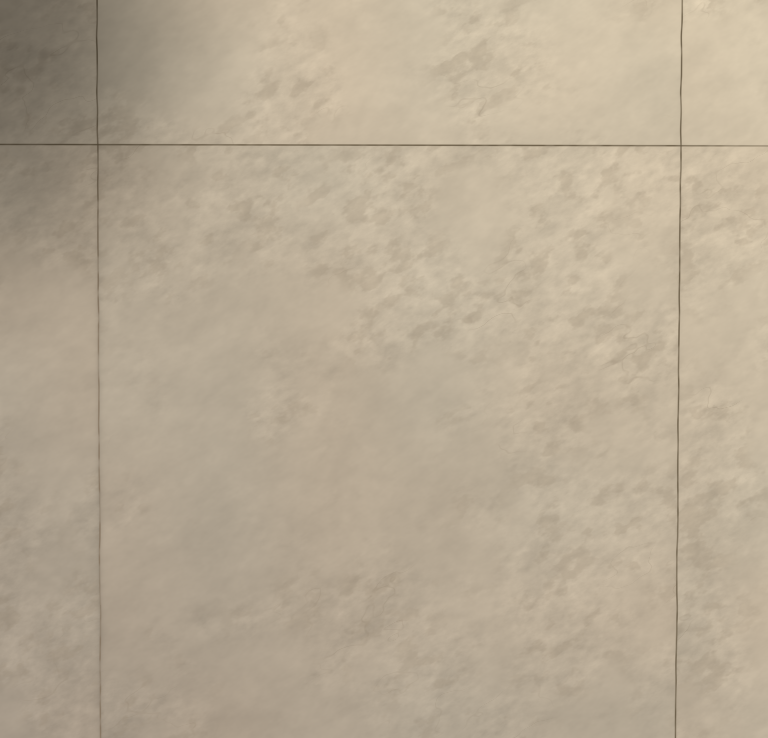
A WebGL 1 fragment shader for this texture:

```glsl
precision highp float;
// Large beige stone tiles with thin worn joints, soft mottling and a shadowed upper left corner.

uniform vec2 u_resolution;

const vec3 STONE_DIM = vec3(0.622, 0.574, 0.515);
const vec3 STONE_LIT = vec3(0.845, 0.785, 0.678);
const vec3 STAIN = vec3(0.53, 0.47, 0.39);
const vec3 JOINT = vec3(0.38, 0.33, 0.25);
const vec3 WORN_JOINT = vec3(0.50, 0.43, 0.35);
const vec2 FIRST_JOINT = vec2(0.126, 0.8035);  // left joint at the top, joint height
const float TILE_WIDTH = 0.762;                // joint spacing at the top edge
const float TILE_HEIGHT = 0.815;
const float LEFT_LEAN = 0.0055;                // drift of the left joint, top to bottom
const float TAPER = 0.0135;                    // narrowing of a tile, top to bottom
const float JOINT_HALF_WIDTH = 0.0006;
const vec2 SHADOW_SIZE = vec2(0.37, 0.54);
const float SHADOW_DEPTH = 0.43;
const float CLOUD = 0.08;                      // strength of broad, middle and fine mottling
const float MOTTLE = 0.10;
const float GRIT = 0.10;

float hash(vec2 p) {
  vec3 q = fract(vec3(p.xyx) * 0.1031);
  q += dot(q, q.yzx + 33.33);
  return fract((q.x + q.y) * q.z);
}

float noise(vec2 p) {
  vec2 i = floor(p);
  vec2 f = fract(p);
  f = f * f * (3.0 - 2.0 * f);
  return mix(mix(hash(i), hash(i + vec2(1.0, 0.0)), f.x),
             mix(hash(i + vec2(0.0, 1.0)), hash(i + 1.0), f.x), f.y);
}

float fbm(vec2 p) {
  float sum = 0.0;
  float amp = 0.5;
  for (int i = 0; i < 4; i++) {
    sum += amp * noise(p);
    p = mat2(1.6, 1.2, -1.2, 1.6) * p + 17.3;
    amp *= 0.55;
  }
  return sum;
}

// Coverage of a joint at a signed distance, softened by about a pixel
float jointLine(float dist) {
  float aa = 1.0 / u_resolution.x;
  return 1.0 - smoothstep(JOINT_HALF_WIDTH - 0.5 * aa, JOINT_HALF_WIDTH + aa, abs(dist));
}

// Signed distance to the nearest joint, in tile units
float toJoint(float t) {
  return fract(t + 0.5) - 0.5;
}

// Soft stone mottling with a slight rising diagonal grain
vec3 stone(vec2 p, vec3 base) {
  vec2 grain = mat2(0.88, -0.47, 0.47, 0.88) * p * vec2(1.0, 1.3);
  float warp = fbm(p * 6.0 + 4.0);
  float cloud = fbm(grain * 6.0 + warp) - 0.49;
  float mottle = fbm(grain * vec2(24.0, 28.0) + warp) - 0.49;
  float grit = fbm(grain * vec2(75.0, 100.0)) - 0.49;
  float patchy = smoothstep(0.38, 0.62, fbm(p * 8.0 + 31.0));
  vec3 col = base * (1.0 + CLOUD * cloud + MOTTLE * mottle * (0.7 + 0.4 * patchy)
                         + GRIT * grit * (0.4 + 0.8 * patchy));

  // Warm and rosy drifts
  float tint = noise(p * 7.0 + 9.0) - 0.5;
  col += tint * vec3(0.009, -0.003, -0.008);

  // Small stains and broken hairline veins in the rougher patches
  float stain = smoothstep(0.52, 0.72, fbm(grain * vec2(38.0, 46.0) + 50.0));
  float ridge = abs(fbm(grain * vec2(9.0, 14.0) + 70.0) - 0.5);
  float vein = (1.0 - smoothstep(0.0, 0.014, ridge)) * smoothstep(0.5, 0.75, noise(p * 11.0 + 3.0));
  return mix(col, STAIN, patchy * (0.17 * stain + 0.13 * vein));
}

void main() {
  vec2 uv = gl_FragCoord.xy / u_resolution;
  vec2 p = gl_FragCoord.xy / u_resolution.x;
  float heightRatio = u_resolution.y / u_resolution.x;
  float drop = 1.0 - uv.y;

  // Tile grid with a slight taper and hand-laid wobble
  float pitch = TILE_WIDTH - TAPER * drop;
  float wobble = (noise(vec2(uv.y * 40.0, 2.0)) - 0.5) * 0.0014;
  float column = (uv.x - FIRST_JOINT.x - LEFT_LEAN * drop + wobble) / pitch;
  float row = (uv.y - FIRST_JOINT.y + 0.002 * (uv.x - 0.4)) / TILE_HEIGHT;
  vec2 tile = floor(vec2(column, row));

  // Light falls off from the upper right
  float light = clamp(0.07 + 0.40 * uv.x + 0.50 * uv.y, 0.0, 1.0);
  vec3 col = mix(STONE_DIM, STONE_LIT, light);
  col *= 1.0 + 0.015 * (hash(tile + 7.0) - 0.5);
  col = stone(p + tile * vec2(3.7, 5.3) + 20.0, col);

  // Joints: firm across, thin on the right, pale and crumbling down the left
  float dx = toJoint(column) * pitch;
  float dy = toJoint(row) * TILE_HEIGHT * heightRatio;
  float worn = (1.0 - step(0.5, uv.x)) * smoothstep(0.05, 0.5, drop);
  float wear = smoothstep(0.1, 0.8, noise(p * 95.0));
  float vertical = jointLine(dx) * mix(0.60 + 0.25 * wear, 0.22 + 0.5 * wear, worn);
  float across = jointLine(dy) * (0.66 + 0.2 * wear) * (1.0 - 0.5 * smoothstep(0.87, 1.0, uv.x));
  float rim = exp(-abs(dx) / 0.003) * (0.03 + 0.07 * worn) + exp(-abs(dy) / 0.002) * 0.03;
  col *= 1.0 - rim;
  col = mix(col, mix(JOINT, WORN_JOINT, worn), vertical);
  col = mix(col, JOINT, across);

  // Soft shadow in the upper left corner
  float reach = length(vec2(uv.x, drop) / SHADOW_SIZE);
  float shadow = SHADOW_DEPTH * (1.0 - smoothstep(0.05, 1.0, reach));
  gl_FragColor = vec4(col * (1.0 - shadow), 1.0);
}
```
